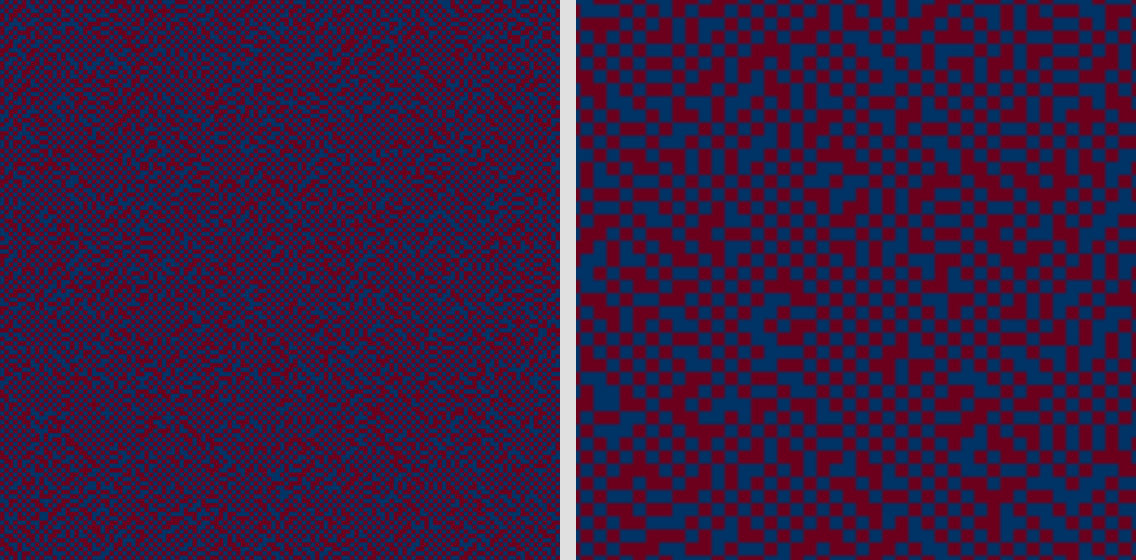
Left: the whole. Right: its middle third, enlarged.
Write a Shadertoy shader that draws this texture.

```glsl
// A fine red and blue checkerboard, 128 cells high, broken by irregular seams.
// Filtered noise splits the board into patches of opposite phase; where two
// patches meet, neighbouring cells share a colour as short bars and staircases.

float hash(vec2 p) {
    return fract(sin(dot(p, vec2(127.1, 311.7))) * 43758.5453);
}

float valueNoise(vec2 p) {
    vec2 i = floor(p), f = fract(p);
    f = f * f * (3.0 - 2.0 * f);
    return mix(mix(hash(i), hash(i + vec2(1, 0)), f.x),
               mix(hash(i + vec2(0, 1)), hash(i + vec2(1, 1)), f.x), f.y);
}

// Smoothed grain plus broad drift; its sign picks the phase of the board
float phaseField(vec2 cell) {
    float sum = 1.5 * (valueNoise(cell / 9.0 + 40.0) - 0.5);
    for (int y = -2; y <= 2; y++) {
        for (int x = -2; x <= 2; x++) {
            vec2 offset = vec2(x, y);
            vec2 spread = offset / vec2(1.0, 1.25);
            sum += (hash(cell + offset) - 0.5) * exp(-0.5 * dot(spread, spread));
        }
    }
    return sum;
}

// 1 for a red cell, 0 for a blue one
float redCell(vec2 cell) {
    float checker = mod(cell.x + cell.y, 2.0);
    return abs(checker - step(0.0, phaseField(cell)));
}

void mainImage(out vec4 fragColor, in vec2 fragCoord) {
    vec2 p = fragCoord / iResolution.y * 128.0 - 0.5;
    vec2 cell = floor(p);

    // Blend the four nearest cells across slightly soft edges
    vec2 blend = smoothstep(0.29, 0.71, fract(p));
    float red = mix(
        mix(redCell(cell), redCell(cell + vec2(1, 0)), blend.x),
        mix(redCell(cell + vec2(0, 1)), redCell(cell + vec2(1, 1)), blend.x),
        blend.y);

    vec3 navy = vec3(0.0, 0.2, 0.4);
    vec3 crimson = vec3(0.425, 0.0, 0.11);
    fragColor = vec4(mix(navy, crimson, red), 1.0);
}
```
